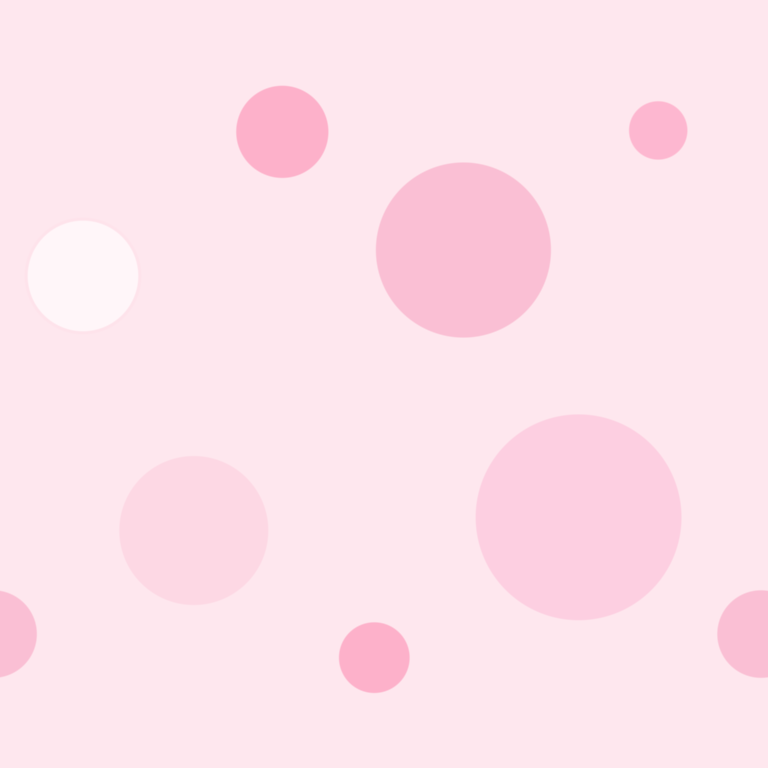
A WebGL 2 fragment shader for this pattern:

```glsl
#version 300 es
precision highp float;
// Flat pastel discs scattered over a pale blush ground, one of them white with a faint rim.
// Discs alternate between a low and a high band, sway along a sine and get a hashed nudge;
// distances are measured on a torus, so the tile wraps on every side.

#define DISCS 8
#define LOW_BAND 0.245   // height of the even discs; odd ones sit half a tile higher
#define SWAY 0.12        // vertical wave that breaks up the bands
#define JITTER 0.022     // random nudge of each centre
#define SEED 3.0
#define EDGE 0.0014      // half width of the soft edge
#define RIM 0.004        // width of the rim around the white disc

uniform vec2 u_resolution;
out vec4 fragColor;

const float PI = 3.14159;

const vec3 BLUSH = vec3(0.996, 0.906, 0.933);
const vec3 RIM_TINT = vec3(0.996, 0.890, 0.922);
const vec3 WHITE = vec3(1.000, 0.965, 0.976);
const vec3 PALE = vec3(0.992, 0.847, 0.894);
const vec3 PINK = vec3(0.992, 0.812, 0.882);
const vec3 ROSE = vec3(0.980, 0.750, 0.830);
const vec3 CANDY = vec3(0.994, 0.718, 0.814);
const vec3 DEEP = vec3(0.992, 0.694, 0.792);

// Size and tint of each disc, from left to right
const float RADIUS[DISCS] = float[](0.057, 0.072, 0.097, 0.060, 0.046, 0.114, 0.134, 0.038);
const vec3 TINT[DISCS] = vec3[](ROSE, WHITE, PALE, DEEP, DEEP, ROSE, PINK, CANDY);
const int WHITE_DISC = 1;

vec2 hash2(float n) {
    vec3 p = fract(vec3(n) * vec3(0.1031, 0.1030, 0.0973));
    p += dot(p, p.yzx + 33.33);
    return fract((p.xx + p.yz) * p.zy);
}

// Even columns, alternating bands, sine sway and a small random nudge
vec2 discCentre(int i) {
    float n = float(i);
    float band = LOW_BAND + 0.5 * mod(n, 2.0);
    float sway = -SWAY * sin(0.5 * PI * n + 0.25 * PI);
    vec2 nudge = JITTER * (2.0 * hash2(n + SEED) - 1.0);
    return vec2(n / float(DISCS), band + sway) + nudge;
}

// Shortest distance between two points on the unit torus
float wrappedDistance(vec2 a, vec2 b) {
    vec2 d = a - b;
    return length(d - round(d));
}

// Coverage of a disc, at least about a pixel soft
float coverage(float dist, float radius) {
    float soft = max(EDGE, 0.7 / min(u_resolution.x, u_resolution.y));
    return 1.0 - smoothstep(-soft, soft, dist - radius);
}

void main() {
    vec2 uv = gl_FragCoord.xy / u_resolution;
    vec3 colour = BLUSH;

    for (int i = 0; i < DISCS; i++) {
        float dist = wrappedDistance(uv, discCentre(i));
        if (i == WHITE_DISC) {
            colour = mix(colour, RIM_TINT, coverage(dist, RADIUS[i] + RIM));
        }
        colour = mix(colour, TINT[i], coverage(dist, RADIUS[i]));
    }

    fragColor = vec4(colour, 1.0);
}
```
